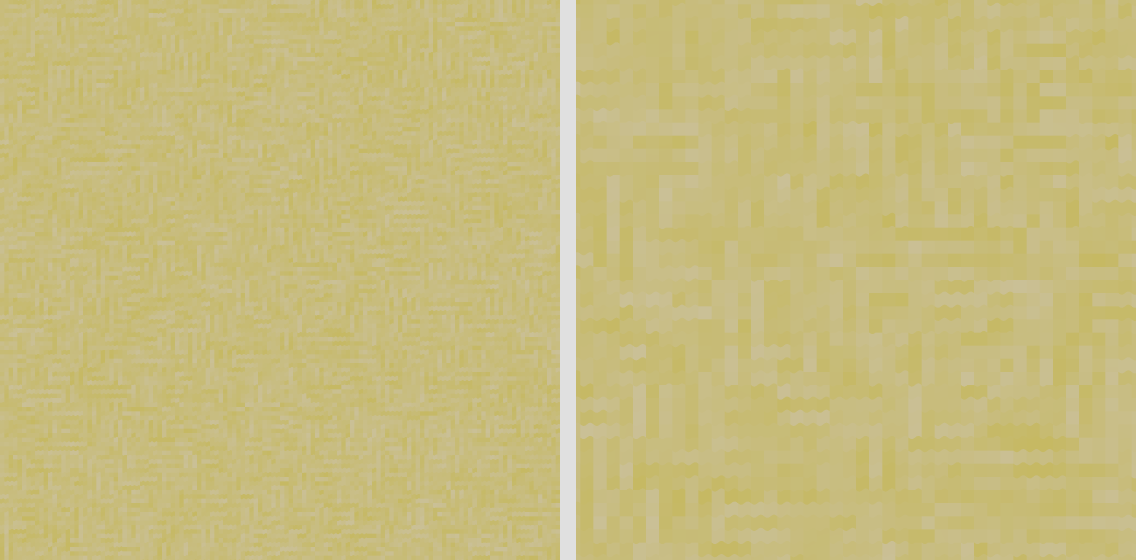
Left, the full canvas; right, a detail of the centre.
Write a Shadertoy shader that draws this texture.

```glsl
// A pale straw-coloured weave: small square cells joined into short dashes.
// Each patch of cells runs its dashes across or upright, with alternating
// tones, random shades, slightly scalloped edges and a soft noise drift.

float hash(vec2 p) {
    vec3 q = fract(vec3(p.xyx) * 0.1031);
    q += dot(q, q.yzx + 33.33);
    return fract((q.x + q.y) * q.z);
}

vec2 gradient(vec2 corner) {
    float angle = 6.2832 * hash(corner + 71.0);
    return vec2(cos(angle), sin(angle));
}

float gradientNoise(vec2 p) {
    vec2 i = floor(p), f = fract(p);
    vec2 u = f * f * (3.0 - 2.0 * f);
    vec2 e = vec2(0.0, 1.0);
    float bottom = mix(dot(gradient(i), f), dot(gradient(i + e.yx), f - e.yx), u.x);
    float top = mix(dot(gradient(i + e.xy), f - e.xy), dot(gradient(i + e.yy), f - e.yy), u.x);
    return mix(bottom, top, u.y);
}

// Shade of the weave, from 0 (deep straw) to 1 (pale sand)
float weaveShade(vec2 uv) {
    vec2 p = uv * 128.0;
    p.y += 0.12 * sin(6.2832 * p.x) * step(0.4, hash(floor(p * 0.25) + 19.0));
    vec2 cell = floor(p);

    // Patches choose the direction of their dashes
    vec2 patchId = floor((cell + vec2(2.0 * mod(floor(cell.y / 4.0), 2.0), 0.0)) / 4.0);
    bool upright = hash(patchId + 5.0) > 0.54;
    vec2 lane = upright ? cell.yx : cell;

    // Each lane is cut into dashes of two to four cells
    float dashLength = 2.0 + floor(3.0 * hash(patchId + 43.0));
    float shift = floor(4.0 * hash(vec2(lane.y, patchId.x + 87.0)));
    float dash = floor((lane.x + shift) / dashLength);
    vec2 dashId = vec2(dash, lane.y) + (upright ? 311.0 : 157.0);

    // Alternating lanes, random dashes, single flecks and broad drift
    float flip = floor(2.0 * hash(patchId + 127.0));
    float alternate = mod(lane.y + flip, 2.0) - 0.5;
    float shade = 0.5 + 0.28 * alternate;
    shade += 0.52 * (hash(dashId) - 0.5);
    shade += 0.26 * (hash(cell + 211.0) - 0.5);
    shade += 0.22 * gradientNoise(cell / 5.0);
    shade += 0.12 * gradientNoise(uv * 7.0 + 3.0);
    return clamp(shade, 0.0, 1.0);
}

void mainImage(out vec4 fragColor, in vec2 fragCoord) {
    // Average a small grid of samples to smooth the cell edges
    float shade = 0.0;
    for (int i = 0; i < 9; i++) {
        vec2 offset = (vec2(i % 3, i / 3) - 1.0) / 3.0;
        shade += weaveShade((fragCoord + offset) / iResolution.y) / 9.0;
    }

    vec3 deepStraw = vec3(0.775, 0.725, 0.39);
    vec3 paleSand = vec3(0.792, 0.752, 0.59);
    fragColor = vec4(mix(deepStraw, paleSand, shade), 1.0);
}
```
